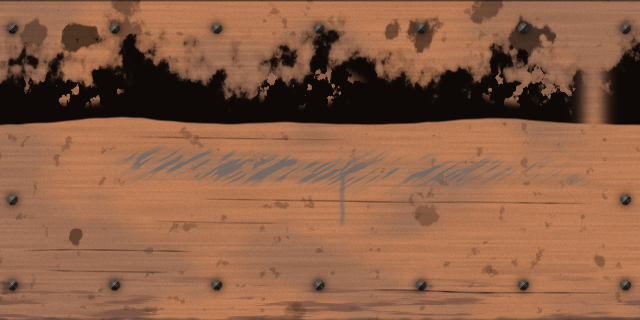
Write a Shadertoy shader that draws this texture.

```glsl
const vec3 PAINT = vec3(0.735, 0.485, 0.335);
const vec3 FADED = vec3(0.635, 0.445, 0.340);
const vec3 SOOT = vec3(0.055, 0.035, 0.025);
const vec3 BROWN = vec3(0.240, 0.160, 0.110);
const vec3 SCRATCH = vec3(0.430, 0.405, 0.390);
const vec3 STEEL = vec3(0.250, 0.230, 0.215);
const float RIVET_START = 0.039;
const float RIVET_STEP = 0.3193;
const float RIVET_RADIUS = 0.0165;
const float SEAM_Y = 0.609;

// Cracks: y, left end, right end, strength
const vec4 CRACKS[6] = vec4[6](
    vec4(0.219, 0.05, 0.62, 0.55), vec4(0.376, 0.62, 1.85, 0.45),
    vec4(0.305, 0.45, 0.90, 0.35), vec4(0.156, 0.12, 0.55, 0.45),
    vec4(0.092, 1.15, 1.93, 0.75), vec4(0.575, 0.40, 1.10, 0.40));
// Stains: x, y, radius, strength
const vec4 DENTS[5] = vec4[5](
    vec4(0.247, 0.262, 0.018, 1.0), vec4(1.523, 0.160, 0.024, 0.6),
    vec4(1.870, 0.182, 0.022, 0.6), vec4(1.323, 0.330, 0.027, 0.5),
    vec4(0.925, 0.040, 0.024, 0.5));
const vec4 SCORCHES[7] = vec4[7](
    vec4(0.242, 0.890, 0.045, 0.9), vec4(0.105, 0.900, 0.028, 0.6),
    vec4(0.390, 0.930, 0.050, 0.6), vec4(1.220, 0.900, 0.025, 0.7),
    vec4(1.330, 0.885, 0.042, 0.8), vec4(1.520, 0.975, 0.040, 0.6),
    vec4(1.660, 0.880, 0.050, 0.9));

float hash(vec2 p) {
    vec3 q = fract(p.xyx * 0.1031);
    q += dot(q, q.yzx + 33.33);
    return fract((q.x + q.y) * q.z);
}

float noise(vec2 p) {
    vec2 i = floor(p), f = fract(p);
    f = f * f * (3.0 - 2.0 * f);
    return mix(mix(hash(i), hash(i + vec2(1, 0)), f.x),
               mix(hash(i + vec2(0, 1)), hash(i + 1.0), f.x), f.y);
}

float fbm(vec2 p) {
    float sum = 0.0, amp = 0.5;
    for (int i = 0; i < 5; i++) {
        sum += amp * noise(p);
        p = mat2(1.6, 1.2, -1.2, 1.6) * p + 7.3;
        amp *= 0.5;
    }
    return sum / 0.97;
}

float bump(float x, float center, float width) {
    float d = (x - center) / width;
    return exp(-d * d);
}

float stain(vec2 p, vec4 s, float rough) {
    float d = length(p - s.xy) / s.z;
    return s.w * smoothstep(0.25, -0.25, d - 1.0 + (0.5 - rough) * 3.0);
}

// Faded paint, horizontal grain and cracks
vec3 wood(vec2 p, float rough, float px) {
    float wear = fbm(p * vec2(3.0, 5.0) + 11.0) + 0.25 * bump(p.x, 0.0, 0.15)
               + 0.12 * smoothstep(0.25, 0.0, p.y);
    vec3 col = mix(PAINT, FADED, smoothstep(0.42, 0.72, wear));
    col *= 0.93 + 0.10 * noise(p * vec2(4.0, 150.0)) + 0.06 * (hash(floor(p * 384.0)) - 0.5);
    float streak = fbm(p * vec2(5.0, 55.0) + 3.0);
    float low = smoothstep(0.22, 0.02, p.y);
    col = mix(col, vec3(0.43, 0.29, 0.25), 0.7 * low * smoothstep(0.55, 0.72, streak));
    col = mix(col, BROWN, 0.3 * smoothstep(0.68, 0.80, fbm(p * 28.0 + 40.0)));
    for (int i = 0; i < 6; i++) {
        vec4 c = CRACKS[i];
        float y = c.x + 0.008 * (noise(vec2(p.x * 4.0, float(i))) - 0.5) - 0.012 * (p.x - c.y);
        float span = smoothstep(c.y, c.y + 0.08, p.x) * smoothstep(c.z, c.z - 0.08, p.x);
        float line = smoothstep(0.0015 + px, 0.0, abs(p.y - y));
        col = mix(col, BROWN, c.w * span * line * (0.4 + noise(p * 25.0)));
    }
    for (int i = 0; i < 5; i++) col = mix(col, BROWN * 1.3, 0.75 * stain(p, DENTS[i], rough));
    return col;
}

// Slanted scuffs in a worn band, with one vertical drip
float scuffs(vec2 p) {
    vec2 q = mat2(0.86, 0.5, -0.5, 0.86) * vec2(p.x, -p.y);
    float lines = noise(vec2(q.x * 16.0, q.y * 150.0) + noise(p * 20.0));
    float level = 0.465 + 0.025 * bump(p.x, 0.55, 0.3);
    float span = smoothstep(0.12, 0.5, p.x) * smoothstep(1.97, 1.85, p.x);
    float band = bump(p.y, level, 0.062) * span * (0.65 + 0.35 * bump(p.x, 0.85, 0.4));
    float patches = smoothstep(0.25, 0.65, fbm(p * vec2(7.0, 15.0)) * (0.3 + band));
    float drip = bump(p.x, 1.068 + 0.004 * noise(p * 30.0), 0.008)
               * smoothstep(0.285, 0.31, p.y) * smoothstep(0.49, 0.43, p.y);
    return clamp(band * patches * (0.35 + 1.1 * smoothstep(0.45, 0.75, lines)) + 0.65 * drip, 0.0, 0.9);
}

// Ragged burn above the seam, with flaked clusters and one clear gap
float burn(vec2 p, float rough, float px) {
    float seam = SEAM_Y + 0.023 * bump(p.x, 0.37, 0.19) + 0.007 * bump(p.x, 0.89, 0.14)
               + 0.020 * bump(p.x, 1.54, 0.20) + 0.003 * (noise(p.xx * 18.0) - 0.5);
    float top = 0.745 + 0.04 * bump(p.x, 0.0, 0.12) + 0.09 * bump(p.x, 0.42, 0.17)
              + 0.11 * bump(p.x, 1.07, 0.16) + 0.07 * bump(p.x, 1.56, 0.11) + 0.06 * bump(p.x, 2.0, 0.1);
    float reach = top - p.y + 0.30 * (rough - 0.5);
    float soot = 0.55 * smoothstep(-0.09, 0.04, reach) + 0.45 * smoothstep(-0.02, 0.02, reach);
    float cell = mod(p.x - 0.23 + 0.3575, 0.715) - 0.3575;
    float cluster = bump(cell, 0.0, 0.15) * bump(p.y, 0.735, 0.055);
    float flakes = smoothstep(0.56, 0.63, fbm(p * vec2(34.0, 25.0) + 5.0) - 0.10 * (1.0 - cluster));
    soot *= 1.0 - 0.85 * flakes * smoothstep(0.1, 0.5, cluster);
    soot *= 1.0 - 0.92 * bump(p.x, 1.855, 0.038);
    for (int i = 0; i < 7; i++) soot = max(soot, 0.75 * stain(p, SCORCHES[i], rough));
    return soot * smoothstep(-px, px + 0.002, p.y - seam);
}

// Faceted studs with a soft contact shadow
vec3 rivets(vec3 col, vec2 p, float px) {
    float i = clamp(round((p.x - RIVET_START) / RIVET_STEP), 0.0, 6.0);
    bool isEnd = i < 0.5 || i > 5.5;
    float y = p.y > 0.65 ? 0.911 : (isEnd && p.y > 0.24 ? 0.376 : 0.109);
    vec2 d = p - vec2(RIVET_START + i * RIVET_STEP, y);
    col *= 1.0 - 0.55 * exp(-dot(d, d) / 0.0005);
    vec2 a = abs(d);
    float edge = max(max(a.x, a.y), (a.x + a.y) * 0.75) - RIVET_RADIUS;
    float facet = a.x > a.y ? -0.25 * sign(d.x) : 0.45 * sign(d.y);
    float shine = 0.5 * bump(length(d - vec2(-0.002, 0.003)), 0.0, 0.006);
    vec3 metal = STEEL * (0.9 + facet + shine + 0.4 * (noise(p * 200.0) - 0.5));
    return mix(col, metal, smoothstep(px, -px, edge));
}

void mainImage(out vec4 fragColor, in vec2 fragCoord) {
    vec2 p = fragCoord / iResolution.y;
    float px = 1.0 / iResolution.y;
    float rough = fbm(p * vec2(22.0, 17.0));
    vec3 col = wood(p, rough, px);
    col = mix(col, SCRATCH, scuffs(p));
    float soot = burn(p, rough, px);
    col = mix(col, mix(BROWN, SOOT, soot), soot);
    col = rivets(col, p, px);
    // Worn top and bottom rims
    col *= 1.0 - 0.55 * smoothstep(0.992, 1.0, p.y);
    col = mix(col, STEEL, 0.6 * smoothstep(0.016, 0.002, p.y + 0.01 * noise(p * 30.0)));
    fragColor = vec4(col, 1.0);
}
```
